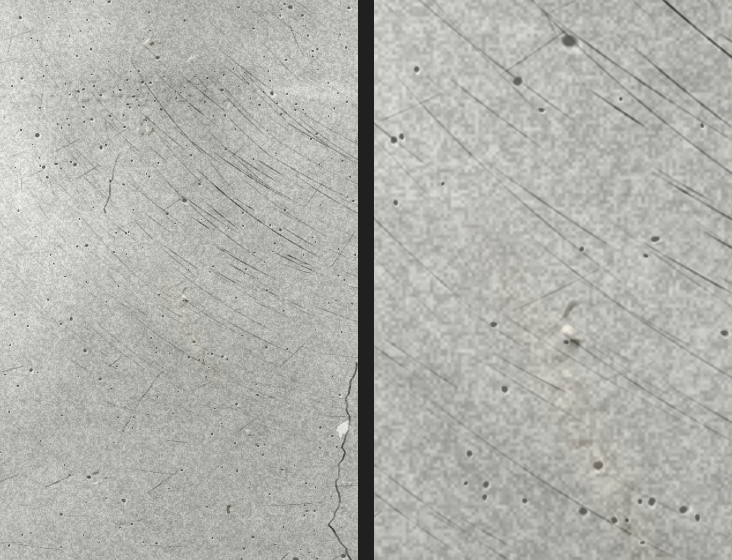
Left, the full canvas; right, a detail of the centre.
Give the GLSL for this texture, as a WebGL 2 fragment shader.

```glsl
#version 300 es
precision highp float;
// Worn concrete: a pale grey slab with soft stains and fine grain, crossed by
// bowed diagonal scratches and dotted with pits, chips, cracks and white paint.
// Stains are layered sines; pits, chips and scratches are scattered in hashed cells.
uniform vec2 u_resolution;
out vec4 fragColor;

#define BASE_TONE 0.712
#define STAIN_CONTRAST 0.050
#define GRAIN_FINE 0.150
#define GRAIN_COARSE 0.085
#define SCRATCH_DEPTH 0.34
#define SCRATCH_ANGLE 0.70
#define SCRATCH_BOW 0.38
#define PIT_TONE 0.27
#define PAINT_TONE 0.88
#define TINT vec3(0.002, 0.002, -0.016)

vec3 hash3(vec2 p) {
  vec3 q = fract(p.xyx * vec3(0.1031, 0.1030, 0.0973));
  q += dot(q, q.yxz + 33.33);
  return fract((q.xxy + q.yzz) * q.zyx);
}

float valueNoise(vec2 p) {
  vec2 i = floor(p), f = fract(p);
  f = f * f * (3.0 - 2.0 * f);
  vec2 e = vec2(1, 0);
  return mix(mix(hash3(i).x, hash3(i + e).x, f.x),
             mix(hash3(i + e.yx).x, hash3(i + e.xx).x, f.x), f.y);
}

// Warped, layered sines, roughly -1 to 1
float clouds(vec2 p) {
  float sum = 0.0, amp = 0.55;
  for (int i = 0; i < 6; i++) {
    p = mat2(0.8, 0.6, -0.6, 0.8) * p * 1.7 + 1.3;
    p += 0.7 * sin(p.yx);
    sum += amp * sin(p.x) * sin(p.y);
    amp *= 0.66;
  }
  return sum;
}

float glow(vec2 p, vec2 centre, vec2 size) {
  vec2 d = (p - centre) / size;
  return exp(-dot(d, d));
}

float stroke(float dist, float width) {
  return 1.0 - smoothstep(width * 0.4, width + 0.8 / u_resolution.x, dist);
}

// One random scratch per long cell; rows are shifted against each other
float scratches(vec2 p, float angle, float bow, vec2 cell, float seed) {
  float c = cos(angle), s = sin(angle);
  vec2 q = mat2(c, s, -s, c) * (p - vec2(0.53, 0.86));
  q.y -= bow * q.x * q.x;
  vec2 g = q / cell;
  float mark = 0.0;
  for (int j = -1; j <= 1; j++) {
    float row = floor(g.y) + float(j);
    float x = g.x + 7.0 * hash3(vec2(row, seed)).x;
    vec3 h = hash3(vec2(floor(x) + seed * 17.0, row));
    float along = fract(x) - 0.5;
    float dist = abs(g.y - row - h.x - (h.z - 0.5) * along) * cell.y;
    float ends = 1.0 - smoothstep(0.5, 1.0, abs(along) / (0.12 + 0.36 * h.y));
    mark = max(mark, stroke(dist, 0.0011) * ends * h.z * h.z);
  }
  return mark * (0.35 + 0.9 * valueNoise(q * vec2(55.0, 9.0) + seed));
}

// Cellular pits: x is the dark hole, y is the lit lower rim
vec2 pits(vec2 p, float scale, float radius, float density) {
  vec2 g = p * scale, result = vec2(0);
  for (int k = 0; k < 9; k++) {
    vec2 id = floor(g) + vec2(k % 3, k / 3) - 1.0;
    vec3 h = hash3(id + scale);
    vec2 d = (g - id - h.xy) / scale;
    d.x *= 0.7 + 0.6 * h.y;
    float r = radius * (0.35 + 0.65 * fract(h.z * 37.0));
    float present = step(h.z, density);
    float hole = present * (1.0 - smoothstep(r * 0.5, r + 0.0014, length(d)));
    float rim = present * (1.0 - smoothstep(r, r * 1.7, length(d - vec2(0.4, -0.6) * r)));
    result = max(result, vec2(hole, rim));
  }
  return result;
}

// Wandering crack between two points, thinning by noise
float crack(vec2 p, vec2 a, vec2 b, float width) {
  p.x += 0.035 * (valueNoise(vec2(p.y * 13.0, a.x)) - 0.5)
       + 0.012 * (valueNoise(vec2(p.y * 60.0, b.x)) - 0.5);
  float t = clamp(dot(p - a, b - a) / dot(b - a, b - a), 0.0, 1.0);
  return stroke(length(p - mix(a, b, t)), width) * (0.3 + 0.7 * valueNoise(p * 34.0));
}

void main() {
  vec2 p = gl_FragCoord.xy / u_resolution.x;   // width is 1
  float stain = clouds(p * 2.2), rough = clouds(p * 26.0);

  // Broad light, stains and grain
  float tone = BASE_TONE + STAIN_CONTRAST * stain + 0.018 * rough;
  tone += 0.13 * glow(p, vec2(0.0, 1.05), vec2(0.2, 0.42)) + 0.03 * glow(p, vec2(0.35, 0.85), vec2(0.35));
  tone += 0.08 * glow(p, vec2(0.92, 1.31), vec2(0.16, 0.025)) + 0.03 * glow(p, vec2(0.2, 1.5), vec2(0.3, 0.1));
  tone -= 0.07 * glow(p, vec2(0.2, 1.17), vec2(0.1, 0.16)) + 0.045 * glow(p, vec2(0.5, 1.32), vec2(0.3, 0.06));
  tone -= 0.05 * glow(p, vec2(0.75, 1.53), vec2(0.2, 0.06)) + 0.03 * glow(p, vec2(0.5, 0.1), vec2(0.7, 0.35));
  tone += GRAIN_FINE * (valueNoise(p * 310.0) - 0.5) + GRAIN_COARSE * (valueNoise(p * 130.0) - 0.5);

  // Scratches, strongest in the upper right
  float worn = 0.08 + glow(p, vec2(0.68, 1.0), vec2(0.46, 0.42));
  float marks = scratches(p, SCRATCH_ANGLE, SCRATCH_BOW, vec2(0.55, 0.022), 1.0);
  marks = max(marks, scratches(p, SCRATCH_ANGLE - 0.1, SCRATCH_BOW * 0.7, vec2(0.3, 0.016), 2.0));
  marks = marks * worn + 0.5 * scratches(p, 0.95, 0.9, vec2(0.17, 0.13), 3.0)
        + 0.6 * scratches(p, -0.3, 0.4, vec2(0.14, 0.16), 4.0);
  tone -= SCRATCH_DEPTH * marks;

  // Pits, denser along a high band and a slanted trail
  float trail = glow(p, vec2(0.53 - 0.5 * (p.y - 0.64), 0.64), vec2(0.025, 0.17));
  float busy = max(glow(p, vec2(0.4, 1.3), vec2(0.5, 0.06)), trail);
  vec2 bent = p + 0.0025 * vec2(rough, clouds(p * 31.0));
  vec2 holes = pits(bent, 13.0, 0.007, 0.13) + pits(bent, 48.0, 0.0038, 0.07 + 0.22 * busy);
  tone += 0.09 * holes.y;
  tone = mix(tone, PIT_TONE, min(holes.x, 1.0) * 0.8);

  // Chipped clusters, shaded as relief
  float zone = pits(p + 0.012 * stain, 4.5, 0.045, 0.24).x + 0.4 * busy;
  float relief = valueNoise(bent * 75.0) - valueNoise(bent * 75.0 + vec2(-0.45, 0.6));
  float chip = zone * smoothstep(0.18, 0.5, abs(relief));
  tone += chip * (relief > 0.0 ? 0.13 : -0.3);

  // Cracks
  float cracks = crack(p, vec2(0.98, 0.55), vec2(0.925, 0.1), 0.0022);
  cracks = max(cracks, crack(p, vec2(0.925, 0.1), vec2(1.0, 0.0), 0.002));
  cracks = max(cracks, 0.7 * crack(p, vec2(0.335, 1.13), vec2(0.285, 0.97), 0.0018));
  cracks = max(cracks, 0.35 * crack(p, vec2(0.44, 0.52), vec2(0.34, 0.36), 0.0016));

  // Flaked white paint
  float cover = max(glow(p, vec2(0.26, 0.82), vec2(0.09, 0.05)), glow(p, vec2(0.96, 0.36), vec2(0.07, 0.07)));
  float flake = smoothstep(0.72, 0.78, cover + 0.5 * clouds(p * 9.0) + 0.12 * rough - 0.12);
  tone = mix(tone, PAINT_TONE + 0.05 * (valueNoise(p * 200.0) - 0.5), flake * smoothstep(0.1, 0.4, cover));
  tone -= 0.45 * cracks;

  vec3 warmth = vec3(0.02, 0.006, -0.02) * min(chip + 0.5 * trail, 1.0);
  fragColor = vec4(clamp(vec3(tone) + TINT + warmth, 0.0, 1.0), 1.0);
}
```
